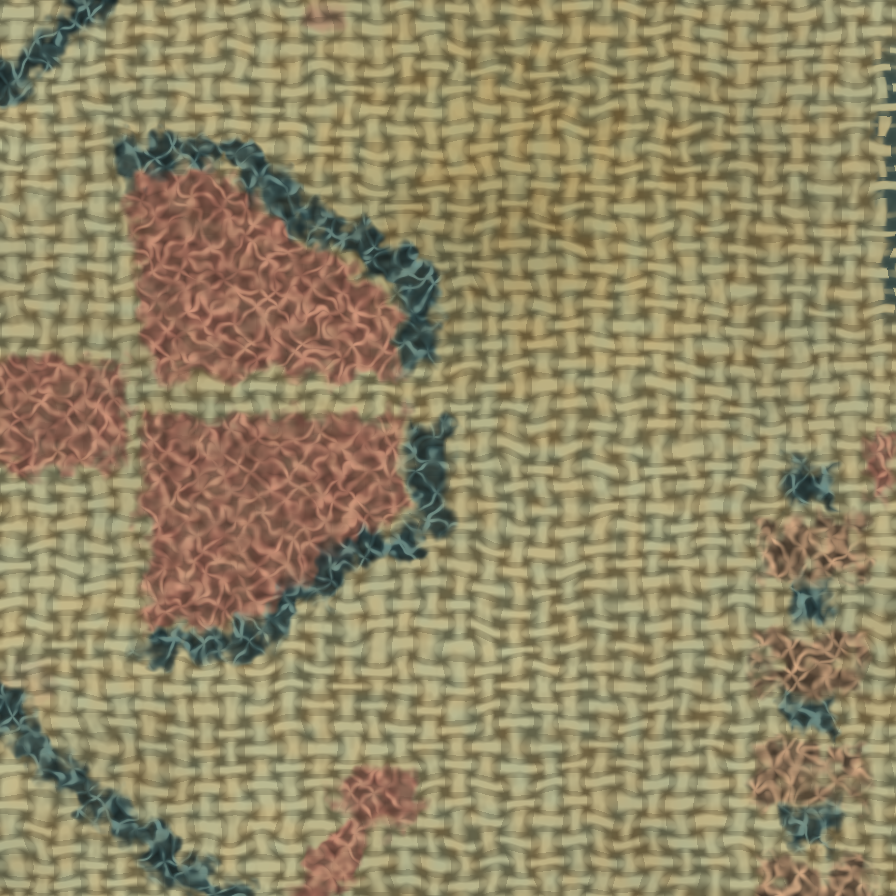
This texture is drawn by a Shadertoy shader. Its source:

```glsl
// Coarse woven linen with worn cross-stitch embroidery in rose, blue and brown.
// A noise-bent plain weave forms the ground; frayed distance shapes lay stitched
// wool over it, each area filled by a broken lattice of small thread crosses.
#define THREADS vec2(32.0, 45.0)
#define STITCHES 32.0
#define BEND 0.012
#define FRAY 0.022
#define SOFT 0.010
#define BAND_PITCH 0.128
#define LINEN_DARK vec3(0.40, 0.375, 0.265)
#define LINEN_LIGHT vec3(0.725, 0.70, 0.535)
#define ROSE vec3(0.53, 0.345, 0.295)
#define BLUE vec3(0.16, 0.25, 0.26)
#define BROWN vec3(0.50, 0.395, 0.31)

float hash(vec2 p) {
    vec3 q = fract(vec3(p.xyx) * 0.1031);
    q += dot(q, q.yzx + 33.33);
    return fract((q.x + q.y) * q.z);
}

float noise(vec2 p) {
    vec2 i = floor(p), f = fract(p);
    f = f * f * (3.0 - 2.0 * f);
    return mix(mix(hash(i), hash(i + vec2(1, 0)), f.x),
               mix(hash(i + vec2(0, 1)), hash(i + vec2(1, 1)), f.x), f.y);
}

vec2 wobble(vec2 p) {
    return vec2(noise(p), noise(p + 57.3)) - 0.5;
}

float box(vec2 p, vec2 centre, vec2 halfSize) {
    vec2 d = abs(p - centre) - halfSize;
    return length(max(d, 0.0)) + min(max(d.x, d.y), 0.0);
}

float segment(vec2 p, vec2 a, vec2 b) {
    vec2 d = b - a;
    return length(p - a - d * clamp(dot(p - a, d) / dot(d, d), 0.0, 1.0));
}

// Beaded line through five points: each bead is one cross-stitch
float chain(vec2 p, vec2 a, vec2 b, vec2 c, vec2 d, vec2 e) {
    float line = min(min(segment(p, a, b), segment(p, b, c)),
                     min(segment(p, c, d), segment(p, d, e)));
    return line + 0.006 * (1.0 - cos(p.x * 6.2832 / 0.0455));
}

float cover(float d) {
    return 1.0 - smoothstep(-SOFT, SOFT, d);
}

// Plain weave: thin threads of uneven width rise and dip over darker holes
float weave(vec2 p) {
    vec2 q = (p + BEND * wobble(p * 8.0) + 0.012 * wobble(p * 30.0)) * THREADS;
    vec2 f = abs(fract(q) - 0.5), cell = floor(q);
    float over = mod(cell.x + cell.y, 2.0);
    vec2 width = 0.17 + 0.17 * vec2(noise(q * vec2(1.0, 0.4)), noise(q.yx * vec2(1.0, 0.4) + 19.0));
    vec2 thread = 1.0 - smoothstep(width - 0.20, width + 0.20, f);
    float warp = thread.x * mix(0.58, 0.88, over);
    float weft = thread.y * mix(0.98, 0.62, over);
    return max(warp, weft) + 0.12 * thread.x * thread.y;
}

// Crossed threads with ragged bright ridges
float stitch(vec2 p) {
    vec2 q = (p + 0.026 * wobble(p * 38.0) + 0.012 * wobble(p * 85.0)) * STITCHES;
    vec2 f = fract(q) - 0.5;
    float d = min(abs(f.x - f.y), abs(f.x + f.y));
    float ridge = 1.0 - smoothstep(0.02, 0.34, d);
    return ridge * (0.3 + 0.6 * noise(p * 75.0)) + 0.45 * noise(p * 125.0);
}

float roseShape(vec2 p) {
    float upper = max(max(0.146 + (0.79 - p.y) * 0.08 - p.x, p.x - 0.443),
                      max(0.582 - p.y, max(p.y - 0.808, (p.y - 0.808 + (p.x - 0.24) * 0.72) * 0.81)));
    float lower = max(max(0.162 - p.x, p.x - 0.452),
                      max(p.y - 0.534, max(0.303 - p.y, (0.31 + (p.x - 0.293) * 0.72 - p.y) * 0.81)));
    float bar = box(p, vec2(0.05, 0.540), vec2(0.091, 0.062));
    float leaf = segment(p, vec2(0.345, 0.005), vec2(0.432, 0.115)) - 0.053 + 0.04 * noise(p * 24.0);
    float edge = box(p, vec2(0.987, 0.478), vec2(0.016, 0.034));
    return min(min(min(upper, lower), bar), min(leaf, edge));
}

float blueShape(vec2 p) {
    float top = chain(p, vec2(0.15, 0.822), vec2(0.26, 0.833), vec2(0.306, 0.779),
                      vec2(0.417, 0.72), vec2(0.46, 0.69)) - 0.024;
    float base = chain(p, vec2(0.167, 0.28), vec2(0.286, 0.286), vec2(0.339, 0.333),
                       vec2(0.39, 0.382), vec2(0.456, 0.388)) - 0.022;
    float vine = chain(p, vec2(0.0, 0.215), vec2(0.04, 0.167), vec2(0.09, 0.12),
                       vec2(0.137, 0.082), vec2(0.26, -0.01)) - 0.025;
    float corner = segment(p, vec2(0.0, 0.902), vec2(0.105, 1.0)) - 0.018;
    float sides = min(box(p, vec2(0.467, 0.645), vec2(0.022, 0.057)),
                      box(p, vec2(0.481, 0.467), vec2(0.021, 0.065)));
    return min(min(min(top, base), min(vine, corner)), sides);
}

// One block per pitch down the right-hand band
float bandBlock(vec2 p, float topCentre, vec2 halfSize) {
    float k = max(0.0, floor((topCentre - p.y) / BAND_PITCH + 0.5));
    return box(p, vec2(0.906, topCentre - k * BAND_PITCH), halfSize);
}

void mainImage(out vec4 fragColor, in vec2 fragCoord) {
    vec2 p = fragCoord / iResolution.xy;
    vec2 q = p + FRAY * wobble(p * 48.0) + 0.6 * FRAY * wobble(p * 110.0);

    // Linen with uneven ageing and fine fibres
    float cloth = weave(p), fibre = noise(p * vec2(150.0, 120.0)) - 0.5;
    vec3 col = mix(LINEN_DARK, LINEN_LIGHT, clamp(cloth + 0.26 * fibre, 0.0, 1.0));
    vec2 s = (p - vec2(0.6, 0.82)) * vec2(3.5, 4.0);
    col *= mix(vec3(1.0), vec3(0.96, 0.92, 0.84), exp(-dot(s, s)));
    col *= 0.95 + 0.10 * noise(p * 7.0);
    col += 0.05 * (noise(p * 55.0 + 8.0) - 0.5) * vec3(1.0, -0.3, -1.0);

    // Faded rose traces and dark gaps along the right edge
    float trace = max(cover(length(q - vec2(0.365, 0.985)) - 0.02), 0.5 * cover(length(q - vec2(0.035, 0.24)) - 0.03));
    col = mix(col, ROSE * (0.7 + 0.6 * cloth), 0.6 * trace * noise(p * 50.0));
    float gaps = smoothstep(0.972, 0.99, q.x) * smoothstep(0.62, 0.68, p.y) * (1.0 - smoothstep(0.90, 0.98, p.y));
    col = mix(col, BLUE, gaps * 0.75 * (1.0 - smoothstep(0.45, 0.85, cloth)));

    // Wool: linen shows through the brown and a little through the rose
    float ridge = stitch(p), wear = noise(p * 62.0 + 31.0);
    float brown = cover(bandBlock(q, 0.39, vec2(0.061, 0.034)));
    col = mix(col, BROWN * (0.45 + 1.05 * ridge), brown * smoothstep(0.0, 0.55, wear) * 0.9);
    vec3 roseWool = ROSE * (0.64 + 0.72 * ridge) + vec3(0.02, 0.05, 0.03) * smoothstep(0.6, 1.0, ridge);
    col = mix(col, roseWool, cover(roseShape(q)) * (0.72 + 0.25 * wear));
    float blue = max(cover(blueShape(q)), cover(bandBlock(q, 0.46, vec2(0.026, 0.021))));
    vec3 blueWool = BLUE * (0.5 + 0.9 * ridge) + vec3(0.16, 0.16, 0.13) * smoothstep(0.6, 1.0, ridge);
    col = mix(col, blueWool, blue * (0.78 + 0.2 * wear));

    fragColor = vec4(clamp(col, 0.0, 1.0), 1.0);
}
```
